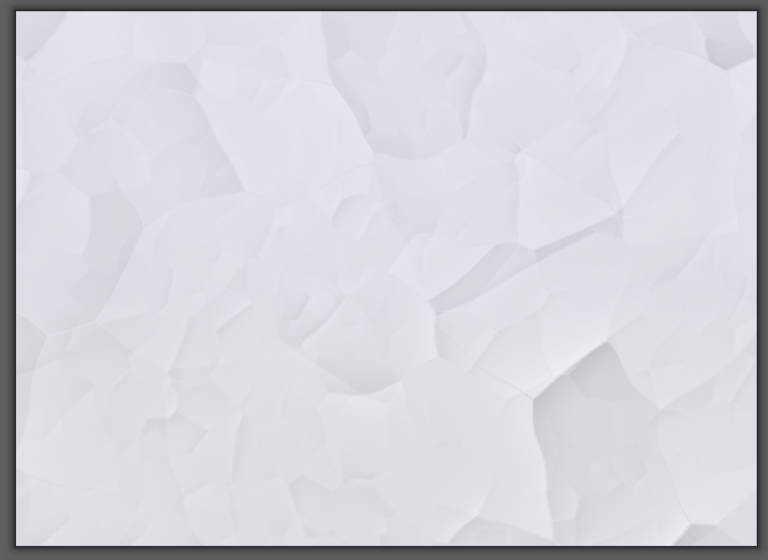
Reproduce this texture procedurally as a Shadertoy shader.

```glsl
#define PAPER_COLOR vec3(0.872, 0.870, 0.898)
#define DESK_GREY 0.375
#define SHADOW_DEPTH 0.27
#define SHADOW_REACH 0.0065
#define PAPER_MARGIN vec4(0.0286, 0.025, 0.020, 0.020) // left, bottom, right, top
#define LIGHT_DIR vec2(-0.80, 0.60)
#define FOLD_SCALE 4.3
#define FOLD_CONTRAST 0.064
#define FOLD_SOFTNESS 0.0032
#define WARP_AMOUNT 0.022

vec2 hash2(vec2 p) {
    p = vec2(dot(p, vec2(127.1, 311.7)), dot(p, vec2(269.5, 183.3)));
    return fract(sin(p) * 43758.545);
}

// Layered sines bend the straight cell borders
vec2 warp(vec2 p) {
    vec2 w = sin(p.yx * vec2(7.0, 6.1) + vec2(0.4, 2.1));
    w += 0.45 * sin(p.yx * vec2(17.0, 19.0) + p * 8.0 + w);
    w += 0.16 * sin(p.yx * vec2(47.0, 41.0) - p * 23.0);
    return p + WARP_AMOUNT * w;
}

// Cellular facets: every border is a fold, lit on one side and shaded on the other
float folds(vec2 p, vec2 light, float softness) {
    vec2 base = floor(p);
    vec2 nearId = base;
    vec2 nearPoint = base;
    float nearest = 1e3;
    for (int j = -1; j <= 1; j++)
    for (int i = -1; i <= 1; i++) {
        vec2 id = base + vec2(i, j);
        vec2 point = id + hash2(id);
        float dist = dot(point - p, point - p);
        if (dist < nearest) {
            nearest = dist;
            nearId = id;
            nearPoint = point;
        }
    }

    // Tilt of the facet itself
    float shade = 0.7 * dot(hash2(nearId + 37.0) - 0.5, p - nearPoint);
    float border = 1e3;
    for (int j = -2; j <= 2; j++)
    for (int i = -2; i <= 2; i++) {
        if (i == 0 && j == 0) continue;
        vec2 id = nearId + vec2(i, j);
        vec2 point = id + hash2(id);
        vec2 normal = normalize(point - nearPoint + 1e-5);
        float dist = max(dot(0.5 * (point + nearPoint) - p, normal), 0.0);
        vec2 rnd = hash2(nearId + id + 11.0);
        float strength = 2.0 * rnd.x - 1.0;
        float width = mix(0.05, 0.28, rnd.y);
        shade += strength * strength * strength * dot(normal, light) * exp(-dist / width);
        border = min(border, dist);
    }
    return shade * smoothstep(0.0, softness, border);
}

// Folds of shrinking size, turned and stretched per layer
float crumple(vec2 p) {
    float shade = 0.0;
    float amount = 1.0;
    float scale = FOLD_SCALE;
    for (int k = 0; k < 3; k++) {
        float angle = 0.5 + 1.3 * float(k);
        float c = cos(angle), s = sin(angle);
        mat2 turn = mat2(c, -s, s, c);
        vec2 q = turn * p * vec2(1.0, 0.85) * scale + 19.0 * float(k);
        // Small wrinkles gather in patches
        float patches = 0.75 + 0.35 * sin(p.x * 6.3 + float(k) * 2.0 + 1.5 * sin(p.y * 5.0));
        shade += amount * patches * folds(q, turn * LIGHT_DIR, FOLD_SOFTNESS * scale);
        amount *= 0.64;
        scale *= 2.05;
    }
    return shade;
}

void mainImage(out vec4 fragColor, in vec2 fragCoord) {
    vec2 p = fragCoord / iResolution.y;
    vec2 canvas = vec2(iResolution.x / iResolution.y, 1.0);
    float pixel = 1.0 / iResolution.y;

    // Signed distance to the sheet
    vec2 low = PAPER_MARGIN.xy;
    vec2 high = canvas - PAPER_MARGIN.zw;
    vec2 q = abs(p - 0.5 * (low + high)) - 0.5 * (high - low);
    float sheet = length(max(q, 0.0)) + min(max(q.x, q.y), 0.0);

    // Desk with the shadow around the sheet
    float shadow = SHADOW_DEPTH * exp(-max(sheet, 0.0) / SHADOW_REACH);
    vec3 desk = vec3(DESK_GREY - shadow);

    // Paper, slightly dimmer and less blue toward the bottom
    float shade = crumple(warp(p));
    shade = shade > 0.0 ? 0.75 * shade : 1.15 * shade;
    vec3 paper = PAPER_COLOR + FOLD_CONTRAST * shade;
    paper += (p.y - 0.45) * vec3(0.012, 0.012, 0.020);

    float cover = 1.0 - smoothstep(-0.75 * pixel, 0.75 * pixel, sheet);
    fragColor = vec4(mix(desk, paper, cover), 1.0);
}
```
